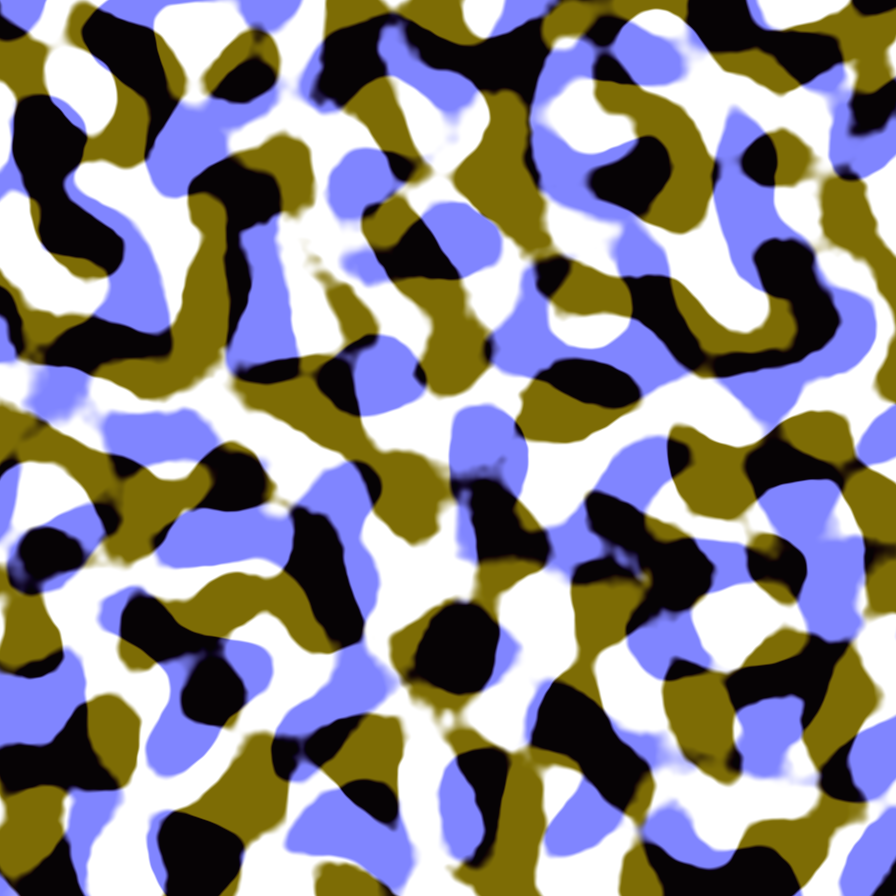
A WebGL 1 fragment shader for this pattern:

```glsl
precision highp float;
// Two independent layers of wandering strokes, one blue and one olive, on white.
// Each layer is a sum of plane waves of similar length, cut at a level with a
// ragged soft edge; the inks subtract from white, so overlaps turn black.

uniform vec2 u_resolution;

const vec3 PAPER = vec3(1.0, 1.0, 1.0);
const vec3 BLUE  = vec3(0.50, 0.52, 1.0);
const vec3 OLIVE = vec3(0.49, 0.425, 0.0);
const vec3 BLACK_FLOOR = vec3(0.025, 0.01, 0.02);

const int   WAVES = 30;          // plane waves per layer
const float MIN_CYCLES = 4.5;    // wave counts across the canvas
const float MAX_CYCLES = 10.0;
const float LEVEL = 0.10;        // higher leaves less ink
const float SOFTNESS = 0.20;     // half width of the edge, in field units
const float BEND = 0.012;        // slow bending of the strokes
const float RAGGED = 0.5;        // strength of the edge roughness
const float RAGGED_CELLS = 52.0; // roughness cells across the canvas

const float TAU = 6.2831853;
const float GOLDEN_ANGLE = 2.39996;

float hash1(float n) {
  return fract(sin(n * 12.9898) * 4375.85);
}

float hash2(vec2 p) {
  return fract(sin(dot(p, vec2(127.1, 311.7))) * 4375.85);
}

float valueNoise(vec2 p) {
  vec2 i = floor(p);
  vec2 f = fract(p);
  f = f * f * (3.0 - 2.0 * f);
  float low  = mix(hash2(i), hash2(i + vec2(1.0, 0.0)), f.x);
  float high = mix(hash2(i + vec2(0.0, 1.0)), hash2(i + vec2(1.0, 1.0)), f.x);
  return mix(low, high, f.y);
}

// Layered sines with unit variance: winding ridges in every direction
float strokeField(vec2 p, float seed) {
  float sum = 0.0;
  for (int i = 0; i < WAVES; i++) {
    float n = float(i) + 1.0;
    float angle = n * GOLDEN_ANGLE + seed;
    float cycles = mix(MIN_CYCLES, MAX_CYCLES, hash1(n + seed * 7.3));
    float phase = hash1(n * 1.7 + seed * 3.1 + 40.0);
    vec2 direction = vec2(cos(angle), sin(angle));
    sum += cos(TAU * (cycles * dot(direction, p) + phase));
  }
  return sum * sqrt(2.0 / float(WAVES));
}

// Ink coverage from 0 to 1 for one layer
float inkLayer(vec2 p, float seed, float roughness) {
  vec2 bent = p + BEND * sin(TAU * 3.0 * p.yx + vec2(seed, seed * 2.3));
  vec2 q = p * RAGGED_CELLS + seed * 17.0;
  float rough = 0.65 * valueNoise(q) + 0.35 * valueNoise(q * 1.9 + 5.3) - 0.5;
  float field = strokeField(bent, seed) + roughness * rough;
  return smoothstep(LEVEL - SOFTNESS, LEVEL + SOFTNESS, field);
}

void main() {
  vec2 p = gl_FragCoord.xy / min(u_resolution.x, u_resolution.y);

  float blueInk  = inkLayer(p, 1.37, RAGGED * 0.8);
  float oliveInk = inkLayer(p, 4.81, RAGGED);

  // Subtractive mixing of the two inks
  vec3 color = PAPER - blueInk * (PAPER - BLUE) - oliveInk * (PAPER - OLIVE);
  gl_FragColor = vec4(max(color, BLACK_FLOOR), 1.0);
}
```
